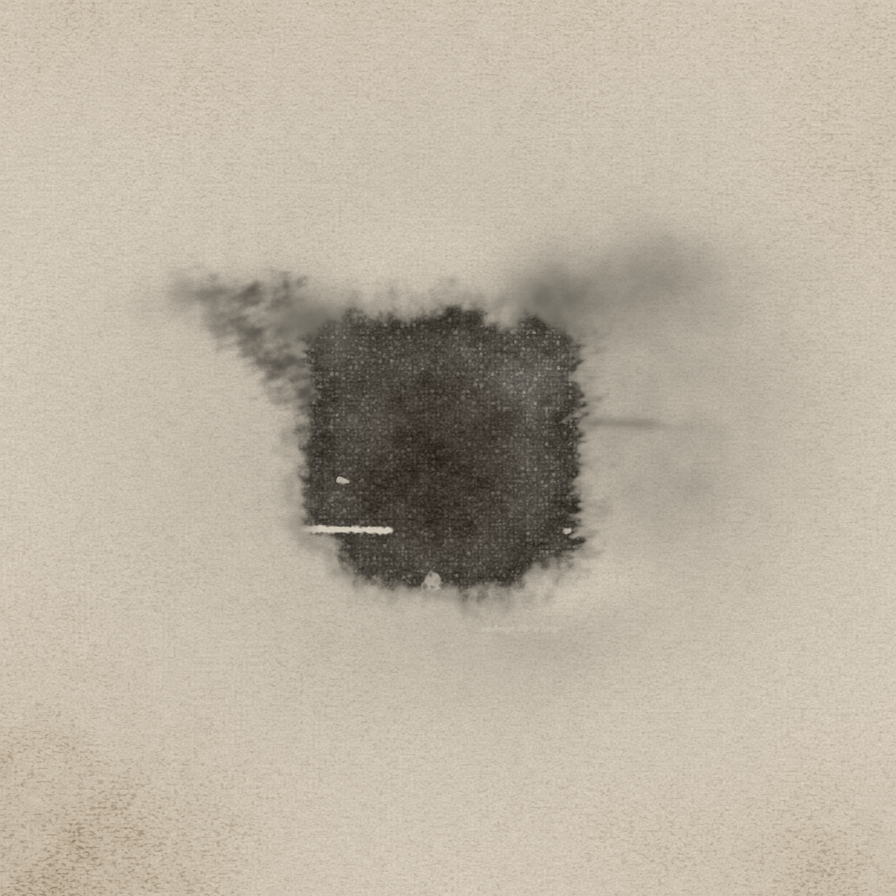
Give the GLSL for this texture, as a three.js fragment shader.

```glsl
varying vec2 vUv;

float hash(vec2 cell) {
  return fract(sin(dot(cell, vec2(127.1, 311.7))) * 43758.55);
}
float corner(vec2 cell, vec2 offset) {
  float angle = 6.2832 * hash(cell);
  return dot(vec2(cos(angle), sin(angle)), offset);
}
// Gradient noise, roughly -1 to 1
float noise(vec2 p) {
  vec2 i = floor(p), f = fract(p);
  vec2 u = f * f * f * (f * (f * 6.0 - 15.0) + 10.0);
  float low = mix(corner(i, f), corner(i + vec2(1, 0), f - vec2(1, 0)), u.x);
  float high = mix(corner(i + vec2(0, 1), f - vec2(0, 1)), corner(i + 1.0, f - 1.0), u.x);
  return 1.4 * mix(low, high, u.y);
}
float fbm(vec2 p) {
  float sum = 0.0, gain = 0.5;
  for (int i = 0; i < 5; i++) {
    sum += gain * noise(p);
    p = mat2(1.6, 1.2, -1.2, 1.6) * p + 3.7;
    gain *= 0.5;
  }
  return sum;
}
float cloud(vec2 p, vec2 center, vec2 radius) {
  vec2 q = (p - center) / radius;
  return exp(-dot(q, q));
}
float segment(vec2 p, vec2 a, vec2 b) {
  vec2 ab = b - a;
  return length(p - a - ab * clamp(dot(p - a, ab) / dot(ab, ab), 0.0, 1.0));
}

// Rounded square with a clipped corner, notches and bristling sides
float blotDistance(vec2 p) {
  vec2 q = p - vec2(0.493, 0.498);
  q += 0.022 * vec2(fbm(p * 15.0), fbm(p * 15.0 + 8.0));
  vec2 box = abs(q) - 0.096;
  float d = length(max(box, 0.0)) + min(max(box.x, box.y), 0.0) - 0.059;
  d = min(d, length(q - vec2(0.03, -0.122)) - 0.042);
  d = max(d, dot(q, vec2(-0.71)) - 0.168);
  d = max(d, 0.028 - length(q - vec2(0.112, -0.158)));
  d = max(d, 0.020 - length(q - vec2(0.073, 0.155)));
  float side = smoothstep(0.0, 0.05, abs(q.x) - abs(q.y)) * smoothstep(-0.14, -0.03, q.x + q.y);
  float bristle = noise(vec2(p.x * 32.0, p.y * 100.0 - abs(q.x) * 40.0)) + 0.5 * noise(p * vec2(60, 190));
  return d - 0.014 * bristle * side - 0.013 * fbm(p * 65.0);
}

// Small light specks, one per cell, of uneven size
float specks(vec2 p, float cells) {
  vec2 q = p * cells, cell = floor(q);
  vec2 at = 0.3 + 0.4 * vec2(hash(cell + 3.1), hash(cell + 9.4));
  float size = hash(cell);
  return size * size * size * smoothstep(0.5, 0.1, length(fract(q) - at));
}

void main() {
  vec2 p = vUv;
  float mottle = fbm(p * 7.0);
  float fiber = noise(p * vec2(130, 270)) + 0.8 * noise(p * vec2(260, 390) + 4.0);
  float grain = noise(p * vec2(310, 370) + 9.0) + 0.5 * noise(p * vec2(60, 210));

  // Aged paper
  vec3 color = vec3(0.836, 0.796, 0.731) + 0.03 * mottle;
  float age = cloud(p, vec2(0), vec2(0.26, 0.23)) + 0.6 * cloud(p, vec2(1, 0), vec2(0.32, 0.13));
  age += 0.35 * cloud(p, vec2(0.2, 1), vec2(0.7, 0.12)) + 0.3 * cloud(p, vec2(1, 0.85), vec2(0.12, 0.2));
  age *= 0.8 + 1.0 * mottle + 0.5 * fbm(p * 30.0);
  color = mix(color, vec3(0.64, 0.565, 0.46), clamp(age * (0.45 + 0.2 * fiber), 0.0, 0.8));
  color -= vec3(0.07, 0.076, 0.08) * smoothstep(0.0, 1.0, fiber + 0.4 * mottle + 0.3 * fbm(p * 45.0)) * (0.9 + 0.6 * age);
  color += 0.022 * fiber + 0.042 * grain;

  // Diluted washes around the blot
  vec2 w = p + 0.05 * vec2(fbm(p * 5.0 + 2.0), fbm(p * 5.0 + 11.0));
  float wash = 0.25 * cloud(w, vec2(0.49, 0.51), vec2(0.33, 0.28));
  wash += 0.22 * cloud(w, vec2(0.76, 0.53), vec2(0.15, 0.19));
  wash += 0.36 * cloud(w, vec2(0.71, 0.69), vec2(0.12, 0.047));
  wash += 0.42 * cloud(w, vec2(0.61, 0.66), vec2(0.05, 0.05));
  wash += 0.58 * cloud(w, vec2(0.33, 0.635), vec2(0.08, 0.045));
  wash += 0.34 * cloud(w, vec2(0.23, 0.68), vec2(0.055, 0.025));
  wash += 0.12 * cloud(w, vec2(0.57, 0.28), vec2(0.13, 0.07));
  wash += 0.24 * cloud(p, vec2(0.69, 0.527 + 0.015 * mottle), vec2(0.07, 0.006));
  wash -= 0.16 * cloud(w, vec2(0.64, 0.34), vec2(0.07, 0.035)) + 0.1 * cloud(w, vec2(0.48, 0.73), vec2(0.13, 0.04));
  wash *= 1.0 + 0.5 * mottle + 0.25 * fbm(p * 30.0);
  color = mix(color, vec3(0.39, 0.375, 0.34), clamp(wash, 0.0, 0.8));

  // Feathered arm at the upper left
  float arm = min(segment(p, vec2(0.20, 0.685), vec2(0.28, 0.625)), segment(p, vec2(0.28, 0.625), vec2(0.335, 0.565)));
  arm = min(arm, segment(p, vec2(0.24, 0.665), vec2(0.315, 0.675)) + 0.008);
  arm -= 0.014 * noise(vec2(dot(p, vec2(0.35, -0.94)) * 105.0, dot(p, vec2(0.94, 0.35)) * 28.0)) + 0.028 * fbm(p * 48.0);
  float armInk = smoothstep(0.038, -0.012, arm) * smoothstep(0.15, 0.32, p.x);
  color = mix(color, vec3(0.27, 0.255, 0.23), 0.85 * armInk);

  // Dense ink, darker and warmer toward the middle
  float d = blotDistance(p);
  float core = cloud(p + 0.04 * mottle, vec2(0.49, 0.475), vec2(0.10, 0.11));
  vec3 ink = mix(vec3(0.305, 0.288, 0.258), vec3(0.215, 0.188, 0.16), core);
  ink += 0.06 * cloud(p, vec2(0.58, 0.575), vec2(0.06)) + 0.10 * fbm(p * 18.0);
  ink += 0.07 * grain + 0.06 * fbm(p * 75.0) - 0.06 * smoothstep(-0.05, -0.005, d);
  ink += (0.20 * specks(p, 150.0) + 0.16 * specks(p + 0.37, 230.0)) * (1.0 - 0.5 * core);
  float halo = smoothstep(0.032, -0.012, d + 0.02 * fbm(p * 40.0));
  color = mix(color, vec3(0.41, 0.395, 0.36), 0.55 * halo);
  float cover = smoothstep(0.005, -0.014, d) * (1.0 - 0.45 * cloud(w, vec2(0.36, 0.635), vec2(0.045, 0.03)));
  color = mix(color, ink, 0.97 * cover);

  // Bare scratches and chips
  float ragged = 0.0018 * noise(p * 190.0) + 0.0015 * noise(p * 75.0);
  float scratch = segment(p, vec2(0.33, 0.410), vec2(0.434, 0.408)) + ragged;
  float bare = smoothstep(0.0055, 0.002, scratch) * smoothstep(0.325, 0.36, p.x);
  float chip = min(segment(p, vec2(0.379, 0.465), vec2(0.387, 0.463)), length(p - vec2(0.634, 0.407)) - 0.001);
  bare = max(bare, 0.8 * smoothstep(0.004, 0.001, chip + ragged));
  float pale = segment(p, vec2(0.54, 0.298), vec2(0.625, 0.298));
  bare = max(bare, 0.4 * smoothstep(0.003, 0.001, pale + 2.0 * ragged));
  bare = max(bare, 0.7 * smoothstep(0.015, 0.003, length(p - vec2(0.482, 0.35)) + 4.0 * ragged));
  gl_FragColor = vec4(mix(color, vec3(0.82, 0.79, 0.73) + 0.02 * fiber, bare), 1.0);
}
```
